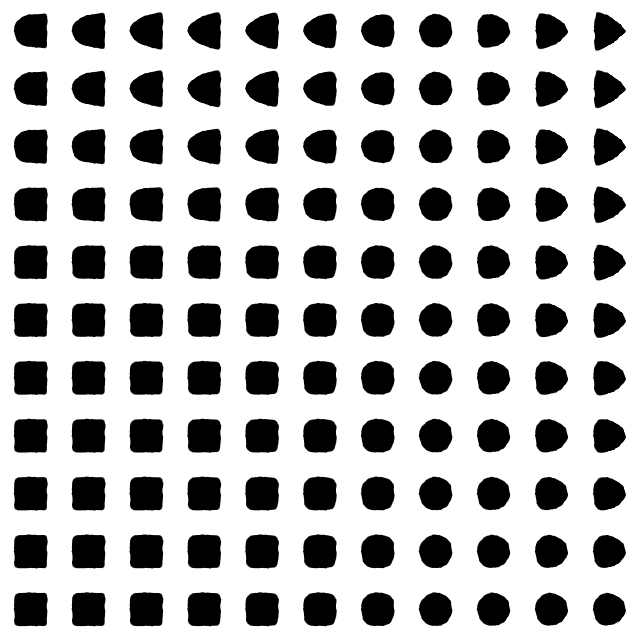
Give the GLSL for this pattern, as a WebGL 2 fragment shader.

```glsl
#version 300 es
precision highp float;
// Grid of black blobs morphing from squares to circles, bullets and triangles, with rough edges.

#define COUNT 11.0          // repeats across and down
#define PITCH 0.0904        // spacing of the centres
#define RADIUS 0.0256       // half width of a blob
#define ROUND_COLUMN 7.0    // column where the blobs are circles
#define SQUARENESS 8.0      // extra exponent at the left edge
#define BULLET_TAPER 0.36   // strongest taper towards the left
#define TRIANGLE_TAPER 0.48 // strongest taper towards the right
#define ROUGHNESS 0.055     // size of the edge wobble
#define INK vec3(0.0)
#define PAPER vec3(1.0)

uniform vec2 u_resolution;
out vec4 fragColor;

const float TAU = 6.2831853;

float hash(float n) {
    return fract(sin(n * 127.1 + 31.7) * 43758.5453);
}

// Value noise that closes on itself around the circle.
float ringNoise(float turn, float steps, float seed) {
    float x = turn * steps;
    float i = floor(x);
    float f = smoothstep(0.0, 1.0, x - i);
    float a = hash(mod(i, steps) + seed);
    float b = hash(mod(i + 1.0, steps) + seed);
    return mix(a, b, f) - 0.5;
}

float edgeWobble(vec2 p) {
    float turn = atan(p.y, p.x + 1e-5) / TAU + 0.5;
    return ringNoise(turn, 17.0, 3.0) + 0.6 * ringNoise(turn, 53.0, 90.0);
}

// Tapered superellipse with separate exponents for its left and right halves.
float blob(vec2 p, float leftPower, float rightPower, float taper) {
    float power = p.x < 0.0 ? leftPower : rightPower;
    float halfHeight = max(1.0 - 0.3 * abs(taper) + taper * p.x, 0.05);
    float halfWidth = p.x < 0.0 ? 1.0 + 0.2 * min(taper, 0.0) : 1.0;
    vec2 q = abs(p) / vec2(halfWidth, halfHeight);
    return pow(pow(q.x, power) + pow(q.y, power), 1.0 / power) - 1.0;
}

void main() {
    float side = min(u_resolution.x, u_resolution.y);
    vec2 grid = (gl_FragCoord.xy - 0.5 * u_resolution) / (side * PITCH) + 0.5 * COUNT;
    vec2 cell = clamp(floor(grid), 0.0, COUNT - 1.0);
    vec2 p = (grid - cell - 0.5) * PITCH / RADIUS;

    // Position in the morph: up the canvas, and left or right of the circles.
    float rise = cell.y / (COUNT - 1.0);
    float square = max(ROUND_COLUMN - cell.x, 0.0) / ROUND_COLUMN;
    float triangle = max(cell.x - ROUND_COLUMN, 0.0) / (COUNT - 1.0 - ROUND_COLUMN);

    // Corners: the left ones soften upwards, those of the triangles sharpen.
    float rightPower = 2.1 + SQUARENESS * pow(square, 1.3) - 0.3 * triangle * rise;
    float leftPower = mix(rightPower, min(rightPower, 2.4), smoothstep(0.2, 0.9, rise));
    leftPower += 4.0 * triangle * rise;

    // Taper: positive narrows the left end, negative the right end.
    float taper = BULLET_TAPER * sin(2.9 * pow(square, 0.8)) * smoothstep(0.5, 1.0, rise);
    taper -= TRIANGLE_TAPER * triangle * mix(0.3, 1.0, rise);

    float rough = ROUGHNESS * (1.0 + 0.8 * triangle * rise);
    float d = blob(p, leftPower, rightPower, taper) + rough * edgeWobble(p);
    float ink = clamp(0.5 - d * RADIUS * side, 0.0, 1.0);
    fragColor = vec4(mix(PAPER, INK, ink), 1.0);
}
```
